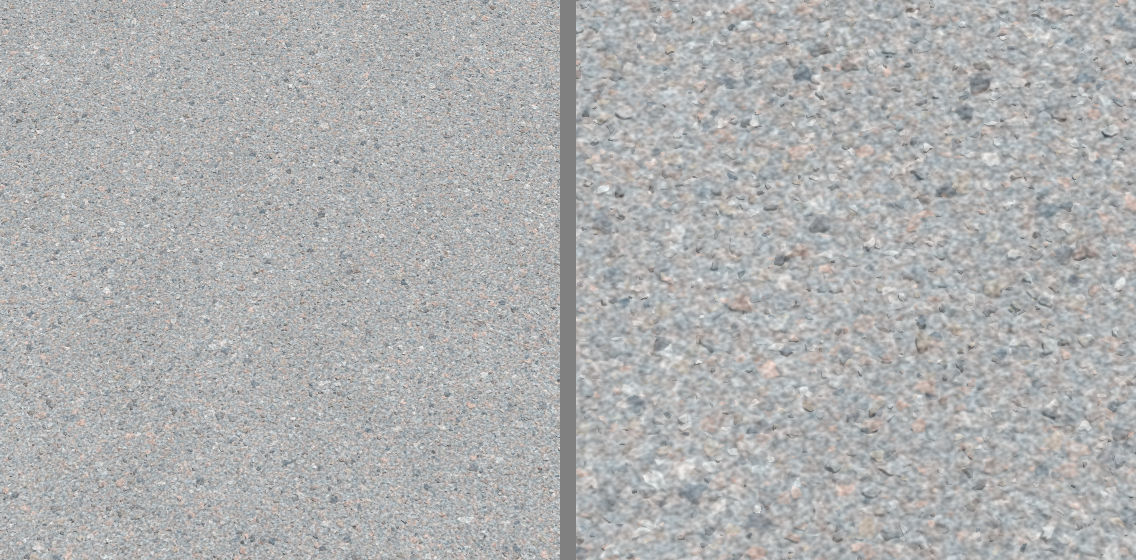
Left: the whole. Right: its middle third, enlarged.
This texture is drawn by a WebGL 1 fragment shader. Its source:

```glsl
precision highp float;
// Weathered exposed-aggregate pavement seen at a slant under bright light.
// Two layers of jittered, irregular stones with small cast shadows lie in
// cement; gradient noise adds grit, warm and cool tints and broad blotches.
uniform vec2 u_resolution;

#define LARGE_STONES 56.0   // stone cells across the lower edge
#define SMALL_STONES 104.0
#define GRIT_SCALE 165.0
#define GRIT_CONTRAST 0.17
#define TINT_STRENGTH 0.055
#define SHADOW_DEPTH 0.36
#define EDGE_SOFTNESS 0.22
#define FORESHORTENING 0.40
#define CEMENT vec3(0.695, 0.700, 0.702)

vec3 hash3(vec2 p) {
  vec3 q = fract(vec3(p.xyx) * vec3(0.1031, 0.1030, 0.0973));
  q += dot(q, q.yxz + 33.33);
  return fract((q.xxy + q.yzz) * q.zyx);
}

float gradientDot(vec2 cell, vec2 offset) {
  float angle = 6.2832 * hash3(cell + 37.0).x;
  return dot(vec2(cos(angle), sin(angle)), offset);
}

float gradientNoise(vec2 p) {
  vec2 i = floor(p), f = p - i;
  vec2 w = f * f * f * (f * (f * 6.0 - 15.0) + 10.0);
  float low = mix(gradientDot(i, f),
                  gradientDot(i + vec2(1.0, 0.0), f - vec2(1.0, 0.0)), w.x);
  float high = mix(gradientDot(i + vec2(0.0, 1.0), f - vec2(0.0, 1.0)),
                   gradientDot(i + 1.0, f - 1.0), w.x);
  return mix(low, high, w.y);
}

vec2 rotate(vec2 p, float angle) {
  float c = cos(angle), s = sin(angle);
  return vec2(c * p.x - s * p.y, s * p.x + c * p.y);
}

// Mineral colour picked by a random value
vec3 stoneColour(float pick) {
  vec3 c = vec3(0.665, 0.690, 0.705);                            // blue grey
  c = mix(c, vec3(0.745, 0.755, 0.760), step(0.30, pick));       // light grey
  c = mix(c, vec3(0.840, 0.842, 0.838), step(0.52, pick));       // quartz
  c = mix(c, vec3(0.810, 0.735, 0.705), step(0.70, pick));       // pink granite
  c = mix(c, vec3(0.770, 0.745, 0.705), step(0.84, pick));       // buff
  return mix(c, vec3(0.525, 0.560, 0.590), step(0.93, pick));    // slate
}

// Zero at the centre of a stone, one at its bumpy, angular rim
float stoneDistance(vec2 offset, float radius, vec3 shape) {
  vec2 q = rotate(offset, 3.1416 * shape.x);
  q.y *= 1.0 + 0.7 * shape.y;
  float angle = atan(q.y, q.x + 0.0001);
  float rim = 1.0 + 0.13 * sin(3.0 * angle + 6.2832 * shape.z)
                  + 0.09 * sin(5.0 * angle + 6.2832 * shape.y);
  return length(q) / (radius * rim);
}

// Lays one layer of stones, shadows first, over the ground colour
vec3 layStones(vec3 ground, vec2 p, float seed) {
  vec2 home = floor(p);
  float nearest = 9.0, shadow = 0.0, opacity = 0.0;
  vec3 colour = ground;
  for (int y = -1; y <= 1; y++) {
    for (int x = -1; x <= 1; x++) {
      vec2 cell = home + vec2(float(x), float(y));
      vec3 place = hash3(cell + seed);
      vec3 shape = hash3(cell + seed + 71.3);
      vec3 look = hash3(cell + seed + 153.7);
      vec2 offset = p - cell - 0.5 - 0.75 * (place.xy - 0.5);
      float radius = mix(0.20, 0.53, place.z * place.z);
      float stone = stoneDistance(offset, radius, shape);
      float shade = stoneDistance(offset + vec2(0.06, 0.17), radius, shape);
      float relief = 0.12 + 0.88 * pow(look.z, 4.0);
      shadow = max(shadow, relief * (1.0 - smoothstep(0.75, 1.1, shade)));
      if (stone < nearest) {
        nearest = stone;
        float facing = clamp(offset.y / radius, -1.0, 1.0);
        colour = stoneColour(look.x) + 0.07 * (look.y - 0.5) + 0.025 * facing;
        opacity = mix(0.35, 0.95, shape.z);
      }
    }
  }
  float cover = 1.0 - smoothstep(1.0 - EDGE_SOFTNESS, 1.0 + EDGE_SOFTNESS, nearest);
  vec3 shaded = ground * (1.0 - SHADOW_DEPTH * shadow);
  return mix(shaded, colour, cover * opacity);
}

void main() {
  vec2 uv = gl_FragCoord.xy / u_resolution.y;

  // Slanted ground: features shrink and flatten toward the top
  vec2 ground = vec2((uv.x - 0.5) * (1.0 + FORESHORTENING * uv.y),
                     uv.y * (1.15 + FORESHORTENING * uv.y)) + 2.0;

  // Uneven edges keep the stones from looking drawn
  vec2 wobble = vec2(gradientNoise(ground * 120.0),
                     gradientNoise(ground * 120.0 + 57.0)) * 0.0035;

  // Cement, then small stones, then large ones
  vec3 colour = CEMENT + 0.06 * gradientNoise(ground * 75.0);
  colour = layStones(colour, (ground + wobble) * SMALL_STONES, 11.0);
  colour = layStones(colour, (ground + wobble) * LARGE_STONES, 419.0);

  // Fine grit, mineral tint and broad wear
  float grit = gradientNoise(rotate(ground, 0.5) * GRIT_SCALE)
             + 0.8 * gradientNoise(rotate(ground, 1.1) * GRIT_SCALE * 1.7);
  float tint = gradientNoise(ground * 68.0 + 19.0);
  float wear = gradientNoise(ground * 5.0) + 0.6 * gradientNoise(ground * 13.0);
  colour += GRIT_CONTRAST * grit + 0.025 * wear;
  colour += TINT_STRENGTH * tint * vec3(0.8, -0.2, -0.6);
  gl_FragColor = vec4(clamp(colour, 0.0, 1.0), 1.0);
}
```
